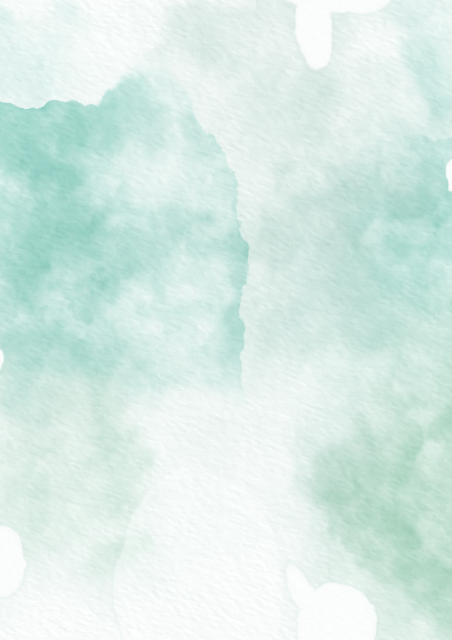
Write a Shadertoy shader that draws this background.

```glsl
// Watercolour washes of teal, green and grey on cold-pressed paper.
// Pigment densities are summed from soft glows and ragged-edged shapes, then
// absorbed from white; smooth cellular noise gives the mottling and the grain.

vec3 hash3(vec2 p) {
    vec3 h = fract(p.xyx * vec3(0.1031, 0.1030, 0.0973));
    h += dot(h, h.yxz + 33.33);
    return fract((h.xxy + h.yzz) * h.zyx);
}

// Random cell values blended by distance to jittered cell points
float cellNoise(vec2 p) {
    vec2 cell = floor(p);
    float total = 0.0005, weight = 0.001;
    for (int y = -1; y <= 1; y++)
    for (int x = -1; x <= 1; x++) {
        vec2 id = cell + vec2(x, y);
        vec3 h = hash3(id + 57.0);
        vec2 d = id + h.xy - p;
        float w = max(1.0 - dot(d, d), 0.0);
        w *= w * w;
        total += w * h.z;
        weight += w;
    }
    return total / weight;
}

float layeredNoise(vec2 p) {
    float sum = 0.0, amp = 0.5;
    for (int i = 0; i < 5; i++) {
        sum += amp * cellNoise(p);
        p = mat2(1.6, 1.2, -1.2, 1.6) * p + 7.3;
        amp *= 0.52;
    }
    return sum;
}

float glow(vec2 p, vec2 centre, vec2 radius) {
    vec2 d = (p - centre) / radius;
    return exp(-dot(d, d));
}

// Approximate signed distance to an ellipse
float oval(vec2 p, vec2 centre, vec2 radius) {
    return (length((p - centre) / radius) - 1.0) * min(radius.x, radius.y);
}

void mainImage(out vec4 fragColor, in vec2 fragCoord) {
    vec2 p = fragCoord / iResolution.y;

    // Ragged coordinates for wash edges, and mottled pigment
    vec2 wobble = vec2(layeredNoise(p * 13.0), layeredNoise(p * 13.0 + 40.0)) - 0.48;
    vec2 q = p + 0.055 * wobble;
    vec2 soft = p + 0.13 * wobble;
    float mottle = smoothstep(0.22, 0.76, layeredNoise(p * 9.0 + 11.0));
    float speckle = layeredNoise(p * 42.0 + 3.0);
    float cloud = 0.55 + 0.6 * mottle + 0.5 * (speckle - 0.48);

    // Large left wash with a crisp right and upper edge
    float rise = max(q.y - 0.6, 0.0);
    float side = 0.385 - 1.5 * rise * rise - q.x;
    float roof = 0.84 + 0.05 * smoothstep(0.14, 0.21, q.x) - q.y;
    float inside = min(side, roof);
    float blur = 0.002 + 0.025 * glow(p, vec2(0.25, 0.90), vec2(0.07, 0.06));
    float left = smoothstep(-blur, blur, inside) * smoothstep(0.34, 0.53, soft.y);
    left *= 0.22 + 0.48 * mottle + 0.4 * (speckle - 0.48) + 0.13 * exp(-abs(inside) * 65.0);
    left *= 1.0 - 0.6 * glow(soft, vec2(0.26, 0.76), vec2(0.055, 0.11));
    left *= mix(1.15, 0.72, smoothstep(0.05, 0.3, p.x));

    // Teal on the right, with a crisp shoulder
    float shoulder = smoothstep(-0.004, 0.004, 0.782 - q.y);
    float teal = left
        + shoulder * 0.75 * cloud * glow(soft, vec2(0.73, 0.69), vec2(0.10, 0.15))
        + cloud * (0.30 * glow(soft, vec2(0.69, 0.87), vec2(0.09, 0.13))
        + 0.24 * glow(soft, vec2(0.60, 0.58), vec2(0.14, 0.17))
        + 0.28 * glow(soft, vec2(0.04, 0.93), vec2(0.13, 0.07)));

    // Green in the lower corners
    float bank = smoothstep(-0.012, 0.012, q.x - 0.50 - 0.10 * smoothstep(0.22, 0.06, q.y));
    float green = cloud * (0.78 * glow(soft, vec2(0.73, 0.22), vec2(0.16, 0.25))
        + 0.25 * bank * glow(soft, vec2(0.58, 0.20), vec2(0.14, 0.11))
        + 0.36 * glow(soft, vec2(0.06, 0.26), vec2(0.14, 0.13))
        + 0.34 * glow(soft, vec2(0.20, 0.28), vec2(0.04, 0.13)));

    // Grey veil across the middle and a faint tint elsewhere
    float grey = cloud * (0.20 + 0.85 * glow(soft, vec2(0.50, 0.70), vec2(0.18, 0.25))
        + 0.40 * glow(soft, vec2(0.36, 0.91), vec2(0.11, 0.10))
        + 0.60 * glow(soft, vec2(0.53, 0.27), vec2(0.06, 0.09))
        + 0.35 * glow(soft, vec2(0.10, 0.55), vec2(0.25, 0.22)));

    // Lifted, nearly dry patches
    float lift = 1.0 - 0.75 * glow(soft, vec2(0.60, 0.92), vec2(0.035, 0.07));
    lift *= 1.0 - 0.7 * glow(soft, vec2(0.19, 0.95), vec2(0.05, 0.08));
    lift *= 1.0 - 0.6 * glow(soft, vec2(0.08, 0.00), vec2(0.20, 0.07));
    lift *= 1.0 - 0.5 * smoothstep(0.975, 0.995, q.y) * step(p.x, 0.4);
    vec2 calm = p + 0.022 * wobble;
    float pool = oval(calm, vec2(0.31, 0.08), vec2(0.13, 0.19));
    lift *= 1.0 - 0.5 * smoothstep(0.004, -0.004, pool);

    // Bare paper with thin tide lines
    float bare = min(oval(calm, vec2(0.49, 0.95), vec2(0.030, 0.062)),
                     oval(calm, vec2(0.53, 1.01), vec2(0.090, 0.035)));
    bare = min(bare, oval(calm, vec2(0.525, 0.02), vec2(0.062, 0.068)));
    bare = min(bare, oval(calm + vec2(0.4 * (p.y - 0.07), 0.0), vec2(0.475, 0.07), vec2(0.020, 0.050)));
    bare = min(bare, oval(calm, vec2(0.71, 0.73), vec2(0.018, 0.025)));
    bare = min(bare, oval(calm, vec2(0.00, 0.435), vec2(0.009, 0.018)));
    bare = min(bare, oval(calm, vec2(0.00, 0.12), vec2(0.042, 0.055)));
    float painted = smoothstep(-0.002, 0.002, bare);
    float tide = 0.30 * exp(-abs(bare) * 450.0)
        + 0.22 * exp(-abs(pool) * 450.0) * smoothstep(0.29, 0.20, p.x);

    // Absorption of each pigment from the paper white
    vec3 absorbed = teal * vec3(0.49, 0.17, 0.22) + green * vec3(0.42, 0.19, 0.30)
        + grey * vec3(0.16, 0.09, 0.11);
    absorbed = absorbed * lift * painted + tide * vec3(0.16, 0.09, 0.11);

    // Slanted paper tooth, lit from one side
    vec2 tooth = mat2(0.94, 0.34, -0.34, 0.94) * p * vec2(1.0) + 0.003 * wobble;
    tooth = vec2(0.94 * p.x - 0.34 * p.y, 0.34 * p.x + 0.94 * p.y) * vec2(105.0, 210.0);
    float grain = cellNoise(tooth) - cellNoise(tooth + vec2(0.25, 0.6));
    vec3 colour = vec3(0.985, 0.992, 0.988) * exp(-absorbed);
    fragColor = vec4(colour + 0.032 * grain * (0.35 + 0.65 * painted), 1.0);
}
```
